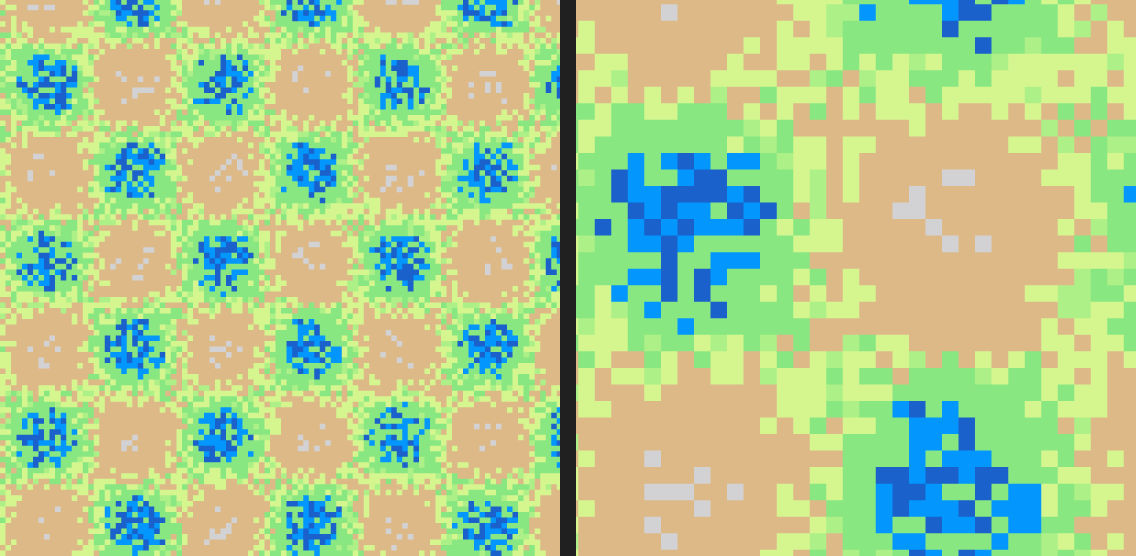
Left, the full canvas; right, a detail of the centre.
Reproduce this pattern procedurally as a Shadertoy shader.

```glsl
const float PI = 3.14159265;
const float TILES_ACROSS = 101.6;  // square tiles over the canvas width
const float HALF_PERIOD = 16.0;    // tiles from a pond to the next clearing
const vec2 POND_CENTER = vec2(8.0, 21.0);
const int SAMPLES = 4;

const vec3 SAND = vec3(0.87, 0.725, 0.535);
const vec3 STONE = vec3(0.825, 0.825, 0.83);
const vec3 DRY_GRASS = vec3(0.835, 0.965, 0.56);
const vec3 LIGHT_GRASS = vec3(0.68, 0.94, 0.53);
const vec3 GRASS = vec3(0.535, 0.905, 0.505);
const vec3 SHALLOW_WATER = vec3(0.01, 0.59, 0.99);
const vec3 DEEP_WATER = vec3(0.10, 0.38, 0.80);

// Three independent random values per tile
vec3 hash32(vec2 p) {
    vec3 q = fract(p.xyx * vec3(0.1031, 0.1030, 0.0973));
    q += dot(q, q.yxz + 33.33);
    return fract((q.xxy + q.yzz) * q.zyx);
}

// Alternating bumps: +1 at pond centres, -1 at clearing centres
float moisture(vec2 tile, vec2 center, float halfPeriod) {
    vec2 wave = cos(PI * (tile - center) / halfPeriod);
    return wave.x * wave.y;
}

// Ground bands with ragged borders
vec3 groundColor(float level) {
    if (level < -0.14) return SAND;
    if (level < 0.14) return DRY_GRASS;
    if (level < 0.21) return LIGHT_GRASS;
    return GRASS;
}

vec3 tileColor(vec2 tile) {
    float wet = moisture(tile, POND_CENTER, HALF_PERIOD);
    vec3 rnd = hash32(tile + 17.0);
    vec3 color = groundColor(wet + 0.7 * (rnd.x - 0.5));

    // Scattered water in the ponds, stones in the clearings
    float waterChance = 0.68 * smoothstep(0.33, 0.83, wet);
    float stoneChance = 0.18 * smoothstep(0.6, 0.95, -wet);
    float deepChance = mix(0.36, 0.52, smoothstep(0.5, 1.0, wet));
    if (rnd.y < waterChance) color = rnd.z < deepChance ? DEEP_WATER : SHALLOW_WATER;
    if (rnd.y < stoneChance) color = STONE;
    return color;
}

void mainImage(out vec4 fragColor, in vec2 fragCoord) {
    float tilesPerPixel = TILES_ACROSS / iResolution.x;
    vec3 sum = vec3(0.0);

    // Average over the pixel to smooth tile edges
    for (int j = 0; j < SAMPLES; j++) {
        for (int i = 0; i < SAMPLES; i++) {
            vec2 offset = (vec2(i, j) + 0.5) / float(SAMPLES) - 0.5;
            sum += tileColor(floor((fragCoord + offset) * tilesPerPixel));
        }
    }
    fragColor = vec4(sum / float(SAMPLES * SAMPLES), 1.0);
}
```
